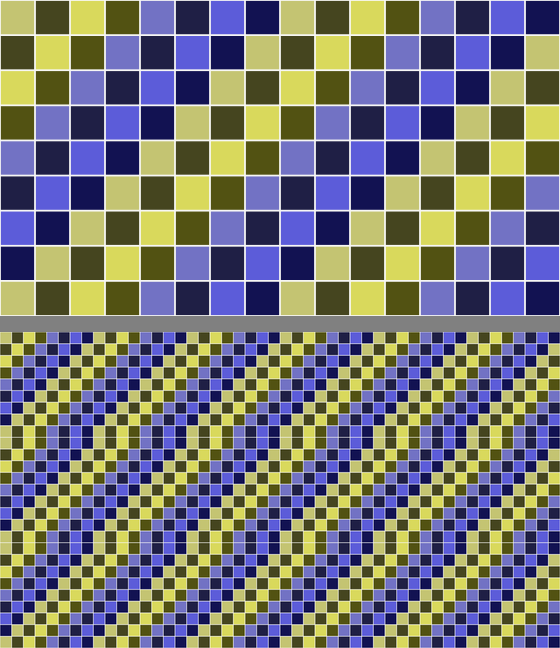
Top, the tile; bottom, the same tile 3 across and 3 down.
Give the GLSL for this pattern, as a WebGL 1 fragment shader.

```glsl
precision highp float;

uniform vec2 u_resolution;

#define GRID vec2(16.0, 9.0)
#define CYCLE 8.0
#define GROUT_WIDTH 0.05
#define GROUT_COLOR vec3(0.97, 0.97, 0.96)
#define LIGHT_LEVEL 0.607
#define DARK_LEVEL 0.195
#define LIGHT_CHROMA vec2(0.160, 0.245)
#define DARK_CHROMA vec2(0.075, 0.125)

// 1.0 on every odd multiple of the given period, else 0.0
float alternate(float index, float period) {
  return mod(floor((index + 0.5) / period), 2.0);
}

// Light and dark alternate, muted and vivid in pairs, yellow and blue in fours
vec3 tileColor(float index) {
  float dark = alternate(index, 1.0);
  float vivid = alternate(index, 2.0);
  float blue = alternate(index, 4.0);

  float level = mix(LIGHT_LEVEL, DARK_LEVEL, dark);
  vec2 chromaRange = mix(LIGHT_CHROMA, DARK_CHROMA, dark);
  float chroma = mix(chromaRange.x, chromaRange.y, vivid);
  vec3 yellowToBlue = vec3(1.0, 1.0, -1.0) * (1.0 - 2.0 * blue);
  return level + chroma * yellowToBlue;
}

// Coverage of the square tile inside its cell, smoothed over one pixel
float tileMask(vec2 local, vec2 pixel) {
  vec2 edgeDistance = 0.5 - abs(local - 0.5) - 0.5 * GROUT_WIDTH;
  vec2 coverage = clamp(edgeDistance / pixel + 0.5, 0.0, 1.0);
  return coverage.x * coverage.y;
}

void main() {
  vec2 position = gl_FragCoord.xy / u_resolution * GRID;
  vec2 pixel = GRID / u_resolution;
  vec2 cell = mod(floor(position), GRID);

  // Each row, counted from the top, shifts the colour cycle by one
  float rowFromTop = GRID.y - 1.0 - cell.y;
  float index = mod(cell.x + rowFromTop, CYCLE);

  float mask = tileMask(fract(position), pixel);
  gl_FragColor = vec4(mix(GROUT_COLOR, tileColor(index), mask), 1.0);
}
```
